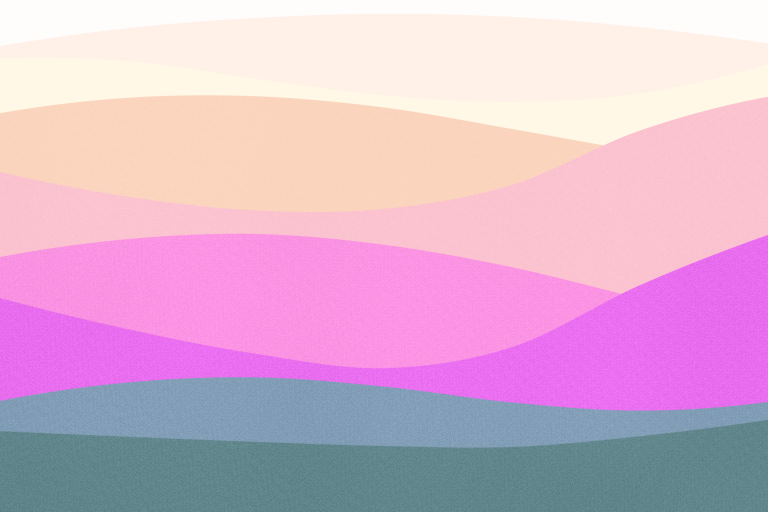
A Shadertoy shader for this background:

```glsl
const vec3 SKY = vec3(1.0, 0.990, 0.988);
const vec3 SHELL = vec3(1.0, 0.941, 0.910);
const vec3 CREAM = vec3(1.0, 0.973, 0.902);
const vec3 PEACH = vec3(0.984, 0.832, 0.742);
const vec3 PINK = vec3(0.984, 0.762, 0.815);
const vec3 ORCHID = vec3(0.984, 0.575, 0.890);
const vec3 MAGENTA = vec3(0.914, 0.430, 0.940);
const vec3 SLATE = vec3(0.510, 0.616, 0.715);
const vec3 TEAL = vec3(0.380, 0.530, 0.552);

const float GRAIN_ROWS = 512.0;
const float GRAIN_STRENGTH = 0.05;
const float MOTTLE_SCALE = 5.0;
const float MOTTLE_STRENGTH = 0.02;

// Ridge depths below the top edge, evenly spaced from left to right
const int SPANS = 6;
const float SHELL_RIDGE[7] = float[7](.090, .055, .035, .027, .033, .053, .085);
const float CREAM_RIDGE[7] = float[7](.113, .119, .154, .186, .199, .182, .125);
const float PEACH_RIDGE[7] = float[7](.221, .191, .188, .210, .252, .297, .343);
const float PINK_RIDGE[7] = float[7](.336, .384, .411, .408, .361, .255, .189);
const float ORCHID_RIDGE[7] = float[7](.502, .467, .457, .478, .522, .583, .645);
const float MAGENTA_RIDGE[7] = float[7](.582, .643, .691, .719, .678, .557, .459);
const float SLATE_RIDGE[7] = float[7](.783, .747, .737, .755, .786, .802, .785);
const float TEAL_RIDGE[7] = float[7](.842, .853, .863, .871, .873, .852, .820);

float hash(vec2 p) {
    return fract(sin(dot(p, vec2(127.1, 311.7))) * 43758.55);
}

float valueNoise(vec2 p) {
    vec2 cell = floor(p);
    vec2 f = fract(p);
    f = f * f * (3.0 - 2.0 * f);
    float low = mix(hash(cell), hash(cell + vec2(1, 0)), f.x);
    float high = mix(hash(cell + vec2(0, 1)), hash(cell + vec2(1, 1)), f.x);
    return mix(low, high, f.y);
}

// Catmull-Rom curve, with its outer knots extrapolated
float ridgeDepth(float x, float knots[7]) {
    float s = clamp(x, 0.0, 1.0) * float(SPANS);
    int i = min(int(s), SPANS - 1);
    float t = s - float(i);
    float b = knots[i];
    float c = knots[i + 1];
    float a = i > 0 ? knots[i - 1] : 3.0 * b - 3.0 * c + knots[2];
    float d = i < SPANS - 1 ? knots[i + 2] : 3.0 * c - 3.0 * b + knots[SPANS - 2];
    return b + 0.5 * t * (c - a + t * (2.0 * a - 5.0 * b + 4.0 * c - d
        + t * (3.0 * (b - c) + d - a)));
}

// Fills everything below a ridge
void addHill(inout vec3 color, vec3 hillColor, vec2 uv, float knots[7]) {
    float edge = 0.75 / iResolution.y;
    float below = 1.0 - uv.y - ridgeDepth(uv.x, knots);
    color = mix(color, hillColor, smoothstep(-edge, edge, below));
}

void mainImage(out vec4 fragColor, in vec2 fragCoord) {
    vec2 uv = fragCoord / iResolution.xy;
    vec2 p = fragCoord / iResolution.y;

    // Hills from far to near
    vec3 color = SKY;
    addHill(color, SHELL, uv, SHELL_RIDGE);
    addHill(color, CREAM, uv, CREAM_RIDGE);
    addHill(color, PEACH, uv, PEACH_RIDGE);
    addHill(color, PINK, uv, PINK_RIDGE);
    addHill(color, ORCHID, uv, ORCHID_RIDGE);
    addHill(color, MAGENTA, uv, MAGENTA_RIDGE);
    addHill(color, SLATE, uv, SLATE_RIDGE);
    addHill(color, TEAL, uv, TEAL_RIDGE);

    // Paper grain and soft mottling, fading out on light tones
    float grain = (hash(floor(p * GRAIN_ROWS)) - 0.5) * GRAIN_STRENGTH;
    float mottle = (valueNoise(p * MOTTLE_SCALE) - 0.5) * MOTTLE_STRENGTH;
    float darkness = 1.0 - dot(color, vec3(0.299, 0.587, 0.114));
    color += (grain + mottle) * smoothstep(0.0, 0.4, darkness);

    fragColor = vec4(clamp(color, 0.0, 1.0), 1.0);
}
```
